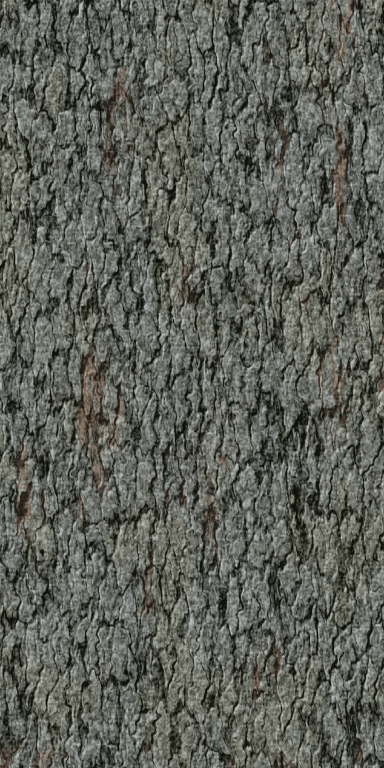
Reproduce this texture procedurally as a Shadertoy shader.

```glsl
float hash(vec2 p) {
    vec3 q = fract(p.xyx * 0.1031);
    q += dot(q, q.yzx + 33.33);
    return fract((q.x + q.y) * q.z);
}

float noise(vec2 p) {
    vec2 i = floor(p), f = fract(p);
    f = f * f * (3.0 - 2.0 * f);
    return mix(mix(hash(i), hash(i + vec2(1, 0)), f.x),
               mix(hash(i + vec2(0, 1)), hash(i + vec2(1, 1)), f.x), f.y);
}

float fbm(vec2 p) {
    float sum = 0.0, amp = 0.53;
    for (int i = 0; i < 4; i++) {
        sum += amp * noise(p);
        p = p * 2.03 + 7.3;
        amp *= 0.5;
    }
    return sum;
}

// x: distance from the cell border, y: random value of the cell
vec2 plates(vec2 p) {
    vec2 cell = floor(p);
    float nearest = 9.0, second = 9.0, id = 0.0;
    for (int y = -1; y <= 1; y++)
    for (int x = -1; x <= 1; x++) {
        vec2 c = cell + vec2(x, y);
        float d = length(c + vec2(hash(c), hash(c + 57.0)) - p);
        if (d < nearest) {
            second = nearest;
            nearest = d;
            id = hash(c + 113.0);
        } else {
            second = min(second, d);
        }
    }
    return vec2(second - nearest, id);
}

// x: relief height, y: random plate value
vec2 bark(vec2 p) {
    // Ragged, mostly vertical outlines
    vec2 q = p;
    q.x += 0.035 * (fbm(p * vec2(18, 12)) - 0.5) + 0.012 * (noise(p * vec2(70, 60)) - 0.5);
    q.y += 0.09 * (fbm(p * vec2(34, 12) + 31.0) - 0.5) + 0.025 * (noise(p * vec2(110, 60) + 9.0) - 0.5);
    vec2 large = plates(q * vec2(23, 7.5));
    vec2 flakes = plates(q * vec2(58, 19) + 40.0);

    // Cracks widen and close along their length
    float gape = noise(p * vec2(36, 16) + 17.0);
    float deep = smoothstep(0.0, 0.12 + 0.3 * gape, large.x);
    float fine = smoothstep(0.0, 0.3, flakes.x);
    float fissure = smoothstep(0.0, 0.1, abs(fbm(q * vec2(44, 10) + 80.0) - 0.5));
    float height = 0.36 * deep + 0.24 * mix(1.0, fine, 0.3 + 0.7 * gape) + 0.16 * fissure;
    height += 0.24 * flakes.y;
    return vec2(height, mix(large.y, flakes.y, 0.7));
}

vec3 barkColour(vec2 p) {
    vec2 surface = bark(p);
    float slope = surface.x - bark(p + vec2(-0.004, 0.005)).x;
    float grain = noise(p * vec2(250, 210)) - 0.5;
    float rough = fbm(p * vec2(120, 60) + 5.0) - 0.5;
    float ripple = noise(p * vec2(60, 180) + 21.0) - 0.5;

    // Light from the upper left, dark cracks
    float tone = mix(0.10, 0.46, smoothstep(0.12, 0.88, surface.x));
    tone += 0.36 * slope + 0.05 * (surface.y - 0.5);
    tone += 0.25 * grain + 0.34 * rough + 0.13 * ripple;
    tone = clamp(tone, 0.06, 0.72);
    vec3 colour = tone + vec3(0.0, 0.01, -0.02);

    // Cool lichen and olive moss
    float growth = fbm(p * vec2(9, 5) + 63.0) + 0.4 * rough;
    colour *= mix(vec3(1.0, 1.0, 0.97), vec3(0.99, 1.0, 1.03), smoothstep(0.3, 0.7, growth));

    // Bare brown strips between the plates
    float bare = fbm(p * vec2(18, 4) + 12.0) - 0.3 * (surface.x - 0.5) + 0.2 * rough;
    vec3 wood = vec3(0.43, 0.35, 0.29) * (0.25 + 1.8 * tone);
    return mix(colour, wood, 0.7 * smoothstep(0.64, 0.74, bare));
}

void mainImage(out vec4 fragColor, in vec2 fragCoord) {
    vec3 colour = vec3(0);
    // Four samples smooth the edges
    for (int i = 0; i < 4; i++) {
        vec2 offset = vec2(i % 2, i / 2) * 0.5 - 0.25;
        colour += 0.25 * barkColour((fragCoord + offset) / iResolution.x);
    }
    fragColor = vec4(colour, 1);
}
```
